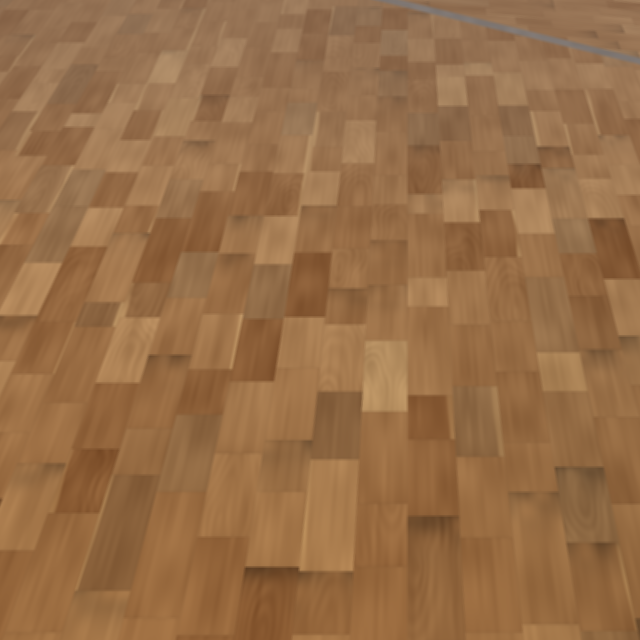
Reproduce this texture procedurally as a Shadertoy shader.

```glsl
// Oak parquet floor receding in perspective, with a grey strip across the far right corner.

const vec3 DARK_OAK  = vec3(0.50, 0.325, 0.185);
const vec3 LIGHT_OAK = vec3(0.71, 0.55, 0.38);
const vec3 GREY_OAK  = vec3(0.52, 0.415, 0.30);
const vec3 SAPWOOD   = vec3(0.78, 0.63, 0.44);
const vec3 HAZE      = vec3(0.55, 0.45, 0.375);
const vec3 STRIP     = vec3(0.49, 0.47, 0.465);

const float VANISH_X = 0.637;      // vanishing point, measured from the top left
const float VANISH_Y = -0.742;
const float COLUMN_SLOPE = 0.052;  // column width gained per unit of height
const float DEPTH_SCALE = 18.0;
const float SOFTNESS = 0.0052;     // width of the softening filter
const int TAPS = 5;

float hash(vec2 p) {
    vec3 q = fract(p.xyx * vec3(0.1031, 0.1030, 0.0973));
    q += dot(q, q.yzx + 33.33);
    return fract((q.x + q.y) * q.z);
}

float noise(vec2 p) {
    vec2 i = floor(p), f = fract(p);
    f = f * f * (3.0 - 2.0 * f);
    return mix(mix(hash(i), hash(i + vec2(1, 0)), f.x),
               mix(hash(i + vec2(0, 1)), hash(i + vec2(1, 1)), f.x), f.y);
}

// Position of the joint at the start of a plank, jittered along its column.
float jointAt(float column, float row) {
    return row + 0.6 * hash(vec2(column + 91.0, row + 37.0));
}

// Most planks lie close to the middle tone, a few stand out.
float plankTone(vec2 id) {
    float h = 2.0 * hash(id) - 1.0;
    return 0.5 + 0.4 * sign(h) * pow(abs(h), 1.8);
}

// Streaks along the plank, with wavering arched rings on some of them.
float woodGrain(vec2 p, vec2 id) {
    vec2 shift = id * vec2(17.3, 9.1);
    float streaks = noise(p * vec2(12.0, 1.6) + shift) - 0.5;
    float clouds = noise(p * vec2(2.5, 2.2) + shift + 40.0) - 0.5;
    vec2 centre = vec2(0.2 + 0.6 * hash(id + 5.0), hash(id + 6.0) - 0.2);
    float radius = length((p - centre) * vec2(1.0, 0.55)) + 0.3 * clouds;
    float rings = sin(radius * 42.0) * step(0.8, hash(id + 8.0));
    rings *= noise(p * 3.0 + shift + 70.0);
    return 0.05 * streaks + 0.075 * clouds + 0.02 * rings;
}

// Floor coordinates: x counts columns, y runs along the planks.
vec3 parquet(vec2 p) {
    float column = floor(p.x);
    float along = p.y + 3.0 * hash(vec2(column + 60.0, 2.0));
    float row = floor(along);
    if (along < jointAt(column, row)) row -= 1.0;
    float start = jointAt(column, row);
    float end = jointAt(column, row + 1.0);
    vec2 local = vec2(p.x - column, along - start);
    vec2 id = vec2(column, row) + 120.0;

    // Tone of each plank, drifting a little along its length
    float drift = (hash(id + 17.0) - 0.5) * (local.y - 0.5);
    vec3 color = mix(DARK_OAK, LIGHT_OAK, plankTone(id) + 0.25 * drift);
    color = mix(color, GREY_OAK, 0.45 * smoothstep(0.82, 0.97, hash(id + 12.0)));
    color = mix(color, SAPWOOD, 0.6 * step(0.97, hash(id + 23.0)));
    color += woodGrain(local, id) * vec3(1.0, 0.95, 0.8);

    // Pale sapwood sliver along one side, fading out along the plank
    float side = hash(id + 44.0) < 0.5 ? local.x : 1.0 - local.x;
    float sliver = 0.04 + 0.16 * noise(vec2(local.y * 1.5, id.x + id.y * 3.7));
    float amount = step(0.86, hash(id + 52.0)) * (0.2 + 0.6 * noise(vec2(local.y * 2.0, id.y)));
    color = mix(color, SAPWOOD, amount * (1.0 - smoothstep(sliver * 0.5, sliver, side)));

    // Dark smudge near some plank ends
    float smudge = exp(-5.0 * (end - along)) * noise(local * vec2(3.0, 5.0) + id);
    color *= 1.0 - 0.35 * smudge * step(0.85, hash(id + 71.0));

    // Barely visible seams
    float sideGap = min(local.x, 1.0 - local.x);
    float endGap = min(local.y, end - along);
    float seam = max(1.0 - smoothstep(0.0, 0.04, sideGap), 1.0 - smoothstep(0.0, 0.04, endGap));
    return color * (1.0 - 0.025 * seam);
}

// Screen position has x to the right and y downward from the top.
vec3 floorColor(vec2 s) {
    float depth = s.y - VANISH_Y;
    vec2 p = vec2((s.x - VANISH_X) / (COLUMN_SLOPE * depth), DEPTH_SCALE / depth);

    // The far corner is laid crosswise, beyond the strip
    float strip = s.y - 0.0235 - 0.243 * (s.x - 0.703);
    vec3 color = strip < 0.0 ? parquet(vec2(p.y * 2.6 + 0.25 * p.x, p.x * 0.5))
                             : parquet(p);

    // Warmer and deeper nearby and to the right, hazy in the distance
    color *= mix(vec3(1.02), vec3(0.985, 0.945, 0.86), smoothstep(0.25, 1.0, s.y));
    color *= 1.0 - 0.05 * smoothstep(0.6, 1.0, s.x) * smoothstep(0.3, 0.6, s.y);
    color *= 0.97 + 0.06 * noise(s * 3.0 + 4.0);
    color = mix(color, HAZE, 0.5 * (1.0 - smoothstep(-0.05, 0.45, s.y)));

    float band = 1.0 - smoothstep(0.004, 0.006, abs(strip));
    vec3 stripColor = STRIP * (0.95 + 0.1 * noise(s * 60.0));
    return mix(color, stripColor, 0.9 * band);
}

void mainImage(out vec4 fragColor, in vec2 fragCoord) {
    vec2 uv = fragCoord / iResolution.xy;
    vec2 screen = vec2(uv.x, 1.0 - uv.y);
    vec3 sum = vec3(0.0);
    for (int i = 0; i < TAPS * TAPS; i++) {
        vec2 tap = (vec2(i % TAPS, i / TAPS) + 0.5) / float(TAPS) - 0.5;
        sum += floorColor(screen + tap * SOFTNESS);
    }
    fragColor = vec4(sum / float(TAPS * TAPS), 1.0);
}
```
